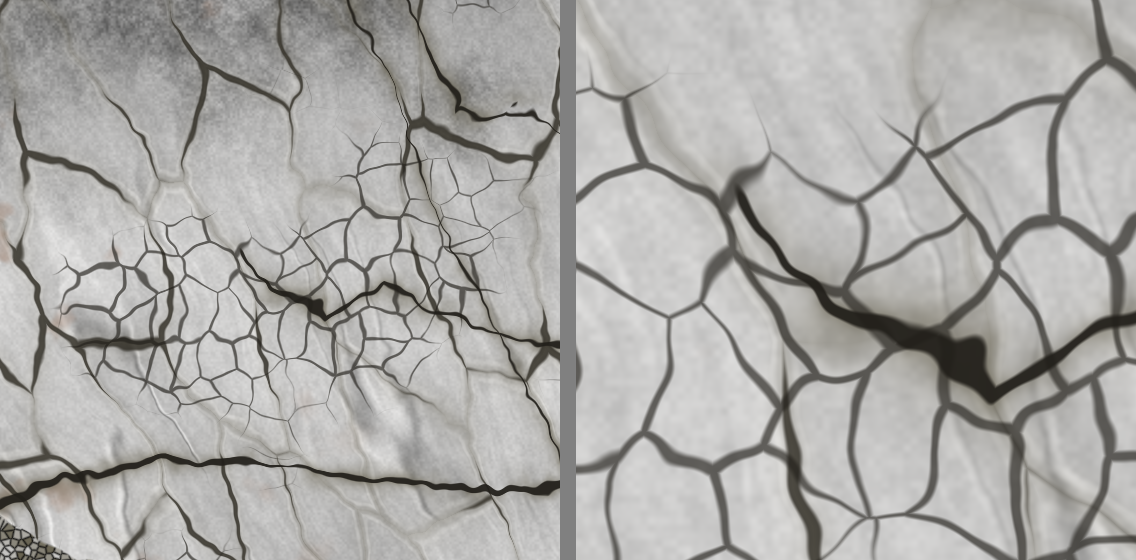
Left: the whole. Right: its middle third, enlarged.
Reproduce this texture procedurally as a Shadertoy shader.

```glsl
#define PALE vec3(0.815, 0.813, 0.81)
#define SHADOW vec3(0.13, 0.12, 0.10)
#define OLIVE vec3(0.40, 0.38, 0.31)
#define RUST vec3(0.60, 0.46, 0.38)
#define PLATE_SCALE 6.5
#define SHARD_SCALE 15.0
#define WARP 0.085
#define SOFTNESS 0.0016
#define GRAIN 0.10

float hash(vec2 p) {
    vec3 q = fract(p.xyx * 0.1031);
    q += dot(q, q.yzx + 33.33);
    return fract((q.x + q.y) * q.z);
}

vec2 hash2(vec2 p) {
    return vec2(hash(p), hash(p + 57.3));
}

float noise(vec2 p) {
    vec2 i = floor(p), f = fract(p);
    f = f * f * (3.0 - 2.0 * f);
    return mix(mix(hash(i), hash(i + vec2(1, 0)), f.x),
               mix(hash(i + vec2(0, 1)), hash(i + vec2(1, 1)), f.x), f.y);
}

float fbm(vec2 p) {
    float sum = 0.0, amp = 0.53;
    for (int i = 0; i < 4; i++) {
        sum += amp * noise(p);
        p = mat2(1.6, 1.2, -1.2, 1.6) * p + 7.1;
        amp *= 0.5;
    }
    return sum;
}

// x: distance to the cell border, yz: random pair of the cell
vec3 cells(vec2 p) {
    vec2 base = floor(p), nearest = vec2(0), id = base;
    float best = 9.0, edge = 9.0;
    for (int k = 0; k < 9; k++) {
        vec2 c = base + vec2(k % 3 - 1, k / 3 - 1);
        vec2 r = c + hash2(c) - p;
        if (dot(r, r) < best) { best = dot(r, r); nearest = r; id = c; }
    }
    for (int k = 0; k < 25; k++) {
        vec2 c = id + vec2(k % 5 - 2, k / 5 - 2);
        vec2 r = c + hash2(c) - p, d = r - nearest;
        if (dot(d, d) > 1e-4) edge = min(edge, dot(0.5 * (nearest + r), normalize(d)));
    }
    return vec3(edge, hash2(id + 11.0));
}

float segment(vec2 p, vec2 a, vec2 b) {
    vec2 d = b - a;
    return length(p - a - d * clamp(dot(p - a, d) / dot(d, d), 0.0, 1.0));
}

float ink(float dist, float width) {
    return (1.0 - smoothstep(width - SOFTNESS, width + SOFTNESS, dist)) * smoothstep(0.0, SOFTNESS, width);
}

// Four long fractures, five joints each
const vec2 JOINTS[20] = vec2[20](
    vec2(-0.1, 0.08), vec2(0.3, 0.175), vec2(0.55, 0.165), vec2(0.85, 0.135), vec2(1.1, 0.15),
    vec2(0.43, 0.55), vec2(0.59, 0.44), vec2(0.70, 0.49), vec2(0.88, 0.395), vec2(1.1, 0.41),
    vec2(0.71, 1.05), vec2(0.78, 0.92), vec2(0.83, 0.81), vec2(0.92, 0.81), vec2(1.05, 0.67),
    vec2(0.62, 1.05), vec2(0.69, 0.84), vec2(0.75, 0.73), vec2(0.89, 0.39), vec2(1.02, 0.18));

float fractures(vec2 p, float vary) {
    float dist = 9.0;
    for (int i = 0; i < 19; i++) {
        if (i % 5 == 4) continue;
        float width = (0.0055 - 0.0012 * float(i / 5)) * vary;
        dist = min(dist, segment(p, JOINTS[i], JOINTS[i + 1]) - width);
    }
    return dist;
}

void mainImage(out vec4 fragColor, in vec2 fragCoord) {
    vec2 uv = fragCoord / iResolution.xy;
    vec2 bend = vec2(fbm(uv * 6.0), fbm(uv * 6.0 + 40.0)) - 0.5;
    vec2 jag = vec2(noise(uv * 45.0), noise(uv * 45.0 + 90.0)) - 0.5;
    vec2 p = uv + WARP * bend + 0.008 * jag;

    // Steep bedding that fans out toward the lower left
    vec2 bed = vec2(p.x + 0.55 * p.y - 0.15 * p.y * p.y - 0.15 * p.x * p.y, p.y);
    float patches = fbm(uv * 5.0 + 20.0);

    // Plates, bedding relief and pale ridges
    vec3 plate = cells(bed * PLATE_SCALE * vec2(1.0, 0.42));
    vec2 grainDir = bed * vec2(15.0, 4.0);
    float relief = fbm(grainDir + vec2(0.07, 0.02)) - fbm(grainDir);
    float tone = 0.07 * (plate.y - 0.5) + 0.7 * relief + 0.22 * (patches - 0.5);
    float fold = noise(bed * vec2(17.0, 1.6) + 5.0) - 0.5;
    float foldMask = smoothstep(0.35, 0.65, noise(uv * 7.0 + 3.0)) * smoothstep(1.0, 0.3, uv.y + 0.3 * uv.x);
    tone += foldMask * (0.13 * exp(-pow(fold / 0.035, 2.0)) - 0.22 * exp(-pow((fold + 0.07) / 0.03, 2.0)));

    // Fine grain and weathered stain along the top
    float grain = 0.6 * noise(uv * 230.0) + 0.4 * noise(uv * 95.0) - 0.5;
    float stain = smoothstep(0.62, 1.12, uv.y + 0.7 * (patches - 0.5) - 0.08 * uv.x);
    tone += GRAIN * grain * (1.0 + 2.0 * stain) - 0.36 * stain * (0.5 + fbm(uv * 22.0));
    vec3 color = PALE * (0.95 + tone);

    // Rust and olive dirt
    float rust = smoothstep(0.66, 0.82, fbm(uv * 9.0 + 70.0)) * smoothstep(0.8, 0.1, uv.x);
    color = mix(color, RUST, 0.5 * rust);
    float vary = 0.35 + 1.2 * noise(uv * 17.0);
    float major = fractures(p + 0.006 * jag, vary);
    color = mix(color, OLIVE, 0.6 * exp(-max(major, 0.0) * 75.0) * smoothstep(0.3, 0.65, fbm(uv * 14.0)));

    // Thin cracks: plate borders everywhere, shards around the middle
    float plateWidth = 0.0042 * smoothstep(0.25, 0.85, noise(uv * 8.0 + 33.0));
    float plateDist = plate.x / PLATE_SCALE;
    color += 0.08 * ink(abs(plateDist - 0.007), 0.002) * noise(uv * 12.0);
    color = mix(color, SHADOW, 0.82 * ink(plateDist, plateWidth));
    color = mix(color, OLIVE, 0.3 * exp(-plateDist * 130.0));
    float middle = smoothstep(0.38, 0.08, length((uv - vec2(0.47, 0.43)) * vec2(0.8, 1.2)));
    float shardMask = smoothstep(0.35, 0.75, 0.45 * middle + 0.65 * noise(uv * 6.0 + 12.0));
    float shardDist = cells(p * SHARD_SCALE + vec2(0.4 * p.y, 3.0)).x / SHARD_SCALE;
    color = mix(color, SHADOW, 0.65 * ink(shardDist, 0.0028 * shardMask * vary));

    // Long open fractures
    color = mix(color, SHADOW, 0.93 * (1.0 - smoothstep(-SOFTNESS, SOFTNESS, major)));

    // Gravel in the lower left corner
    vec3 pebble = cells(uv * 75.0);
    vec3 gravel = mix(OLIVE, PALE, pebble.y) * smoothstep(-0.15, 0.3, pebble.x);
    float corner = uv.y + 0.65 * uv.x + 0.04 * (noise(uv * 30.0) - 0.5);
    color = mix(color, gravel, 1.0 - smoothstep(0.088, 0.096, corner));

    fragColor = vec4(clamp(color, 0.0, 1.0), 1.0);
}
```
